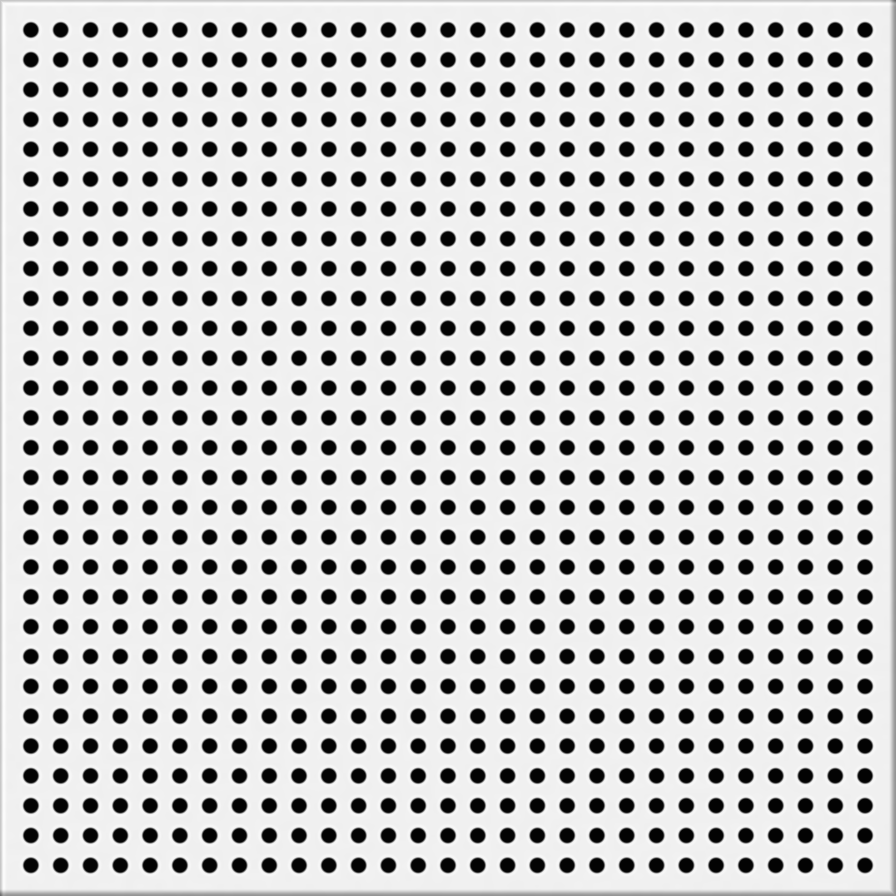
Reproduce this pattern procedurally as a three.js fragment shader.

```glsl
varying vec2 vUv;

const vec3 PANEL = vec3(0.941);
const vec3 HOLE = vec3(0.012);
const vec2 PITCH = vec2(0.03325, 0.0333);
const vec2 GRID_CENTER = vec2(0.5, 0.5004);
const float HALF_COUNT = 14.0; // 29 holes each way

float hash(vec2 p) {
  return fract(sin(dot(p, vec2(127.1, 311.7))) * 43758.5453);
}

float valueNoise(vec2 p) {
  vec2 cell = floor(p);
  vec2 f = fract(p);
  f = f * f * (3.0 - 2.0 * f);
  float low = mix(hash(cell), hash(cell + vec2(1.0, 0.0)), f.x);
  float high = mix(hash(cell + vec2(0.0, 1.0)), hash(cell + vec2(1.0, 1.0)), f.x);
  return mix(low, high, f.y);
}

// Distance to the nearest hole center of a bounded grid
float gridDistance(vec2 p, vec2 center, vec2 pitch, float halfCount) {
  vec2 offset = p - center;
  vec2 id = clamp(floor(offset / pitch + 0.5), -halfCount, halfCount);
  return length(offset - id * pitch);
}

float disc(float d, float radius, float softness) {
  return 1.0 - smoothstep(radius - softness, radius + softness, d);
}

// Soft band peaking at a given distance
float band(float d, float peak, float width) {
  float t = (d - peak) / width;
  return exp(-t * t);
}

float rim(float d, float width) {
  return 1.0 - smoothstep(0.0, width, d);
}

// Raised border lit from the upper left
vec3 bevel(vec3 color, vec2 p) {
  float litEdge = min(p.x, 1.0 - p.y);
  float shadeEdge = min(1.0 - p.x, p.y);
  color += 0.045 * band(litEdge, 0.0045, 0.0022);
  color -= 0.17 * rim(litEdge, 0.004);
  color -= 0.36 * rim(shadeEdge, 0.0085);
  return color;
}

void main() {
  // Faintly mottled panel
  vec3 color = PANEL + 0.008 * (valueNoise(vUv * 90.0) - 0.5);
  color = bevel(color, vUv);

  // Punched holes with a pale lip
  float d = gridDistance(vUv, GRID_CENTER, PITCH, HALF_COUNT);
  color += 0.025 * band(d, 0.0112, 0.0014);
  color = mix(color, HOLE, disc(d, 0.0085, 0.0015));

  gl_FragColor = vec4(clamp(color, 0.0, 1.0), 1.0);
}
```
